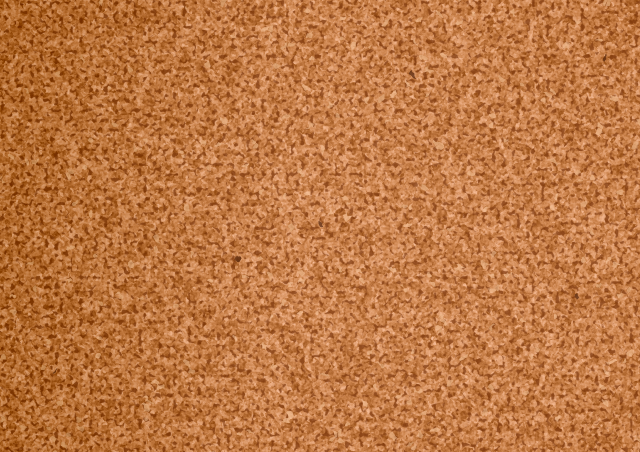
This texture is drawn by a WebGL 2 fragment shader. Its source:

```glsl
#version 300 es
precision highp float;

uniform vec2 u_resolution;
out vec4 fragColor;

vec2 hash2(vec2 p) {
    vec3 q = fract(vec3(p.xyx) * vec3(0.1031, 0.1030, 0.0973));
    q += dot(q, q.yzx + 33.33);
    return fract((q.xx + q.yz) * q.zy);
}

float cornerSlope(vec2 corner, vec2 offset) {
    float angle = 6.2832 * hash2(corner + 71.0).x;
    return dot(vec2(cos(angle), sin(angle)), offset);
}

float gradientNoise(vec2 p) {
    vec2 i = floor(p), f = fract(p);
    vec2 u = f * f * f * (f * (f * 6.0 - 15.0) + 10.0);
    float low = mix(cornerSlope(i, f), cornerSlope(i + vec2(1, 0), f - vec2(1, 0)), u.x);
    float high = mix(cornerSlope(i + vec2(0, 1), f - vec2(0, 1)),
                     cornerSlope(i + 1.0, f - 1.0), u.x);
    return mix(low, high, u.y);
}

// Stretched, randomly turned cells: x, y = random values of the chip, z = gap to its neighbour
vec3 corkChips(vec2 p) {
    vec2 home = floor(p), chip = vec2(0.0);
    float nearest = 9.0, second = 9.0;
    for (int y = -1; y <= 1; y++) {
        for (int x = -1; x <= 1; x++) {
            vec2 cell = home + vec2(x, y);
            vec2 offset = cell + 0.05 + 0.9 * hash2(cell) - p;
            vec2 shape = hash2(cell + 19.0);
            float c = cos(6.2832 * shape.x), s = sin(6.2832 * shape.x);
            offset = mat2(c, -s, s, c) * offset * vec2(0.75, 1.1 + 0.9 * shape.y);
            float d = length(offset);
            if (d < nearest) {
                second = nearest;
                nearest = d;
                chip = cell;
            } else {
                second = min(second, d);
            }
        }
    }
    return vec3(hash2(chip + 43.0), second - nearest);
}

vec3 cork(vec2 p) {
    // Bend the space a little so that chips get ragged outlines
    vec2 ragged = p + 0.0035 * vec2(gradientNoise(p * 120.0), gradientNoise(p * 120.0 + 83.0));
    vec3 coarse = corkChips(ragged * 88.0 + 11.0);
    vec3 fine = corkChips(ragged * 165.0 + 57.0);

    // Chip tones, with fibres inside and soft patches across the sheet
    float tone = 0.5 + 0.46 * (coarse.x - 0.5) + 0.56 * (fine.x - 0.5);
    tone += 0.38 * gradientNoise(p * 175.0) + 0.08 * gradientNoise(p * 26.0);
    tone = clamp(tone, -0.15, 1.15);

    vec3 color = tone < 0.5
        ? mix(vec3(0.64, 0.355, 0.135), vec3(0.815, 0.533, 0.322), tone * 2.0)
        : mix(vec3(0.815, 0.533, 0.322), vec3(0.935, 0.695, 0.535), tone * 2.0 - 1.0);

    // Short shadow flecks, mostly in the joints between chips
    float joint = 1.0 - smoothstep(0.0, 0.4, coarse.z);
    float fleck = smoothstep(0.16, 0.46, gradientNoise(ragged * 92.0 + 31.0) + 0.14 * joint);
    color = mix(color, vec3(0.50, 0.225, 0.06), 0.72 * fleck);

    // Rare bark specks and pale chips
    float core = smoothstep(0.0, 0.15, coarse.z);
    color = mix(color, vec3(0.36, 0.17, 0.07), 0.75 * core * step(0.9994, coarse.y));
    color = mix(color, vec3(0.95, 0.75, 0.58), 0.6 * core * step(coarse.y, 0.02));
    return color;
}

void main() {
    // Four samples smooth the chip edges
    vec3 color = vec3(0.0);
    for (int i = 0; i < 4; i++) {
        vec2 jitter = vec2(i % 2, i / 2) * 0.5 - 0.25;
        color += 0.25 * cork((gl_FragCoord.xy + jitter) / u_resolution.y);
    }

    // Light falls off to the left and slightly at the corners
    vec2 uv = gl_FragCoord.xy / u_resolution;
    float shade = 1.0 - smoothstep(-0.08, 0.5, uv.x);
    float corner = dot(uv - vec2(0.58, 0.48), uv - vec2(0.58, 0.48));
    color -= shade * vec3(0.08, 0.08, 0.105) + corner * vec3(0.06, 0.07, 0.09);
    fragColor = vec4(clamp(color, 0.0, 1.0), 1.0);
}
```
